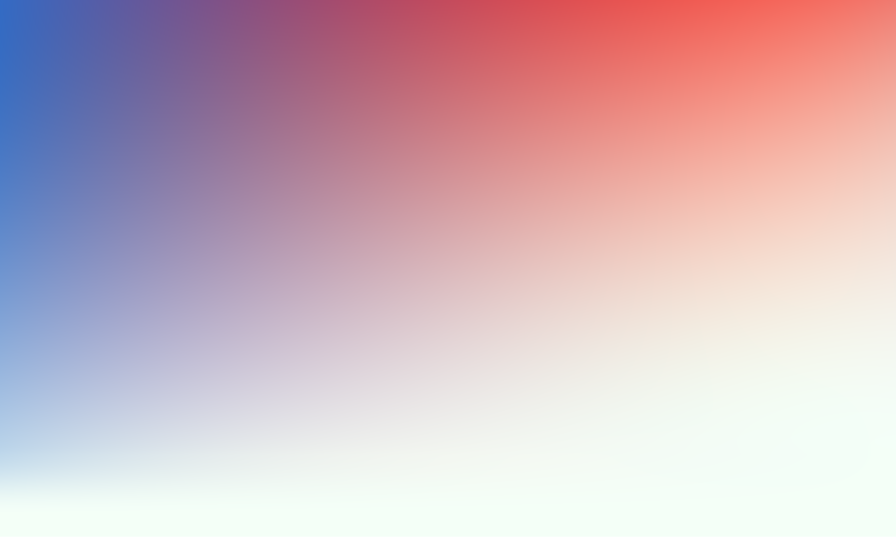
A Shadertoy shader for this background:

```glsl
// Soft mesh gradient: blue and coral light fading down into mint, above a white strip.

#define STRIP_HEIGHT 0.0417   // white strip at the bottom
#define MESH_BOTTOM  0.1875   // height of the lowest colour row
#define FADE_START   0.205    // mint begins to take over below here
#define FADE_END     0.078    // fully mint below here
#define MINT  vec3(0.957, 1.0, 0.97)
#define WHITE vec3(1.0)

// Weights of a cubic passing through four evenly spaced stops on 0..1
vec4 cubicWeights(float t) {
    float s = 3.0 * t;
    float a = s - 1.0, b = s - 2.0, c = s - 3.0;
    return vec4(-a * b * c / 6.0, s * b * c / 2.0, -s * a * c / 2.0, s * a * b / 6.0);
}

// Colour mesh: each row runs left to right, rows run top to bottom
vec3 colourMesh(vec2 uv) {
    vec4 across = cubicWeights(uv.x);
    vec4 down = cubicWeights(clamp((1.0 - uv.y) / (1.0 - MESH_BOTTOM), 0.0, 1.0));

    vec3 vivid = mat4x3(vec3(0.20, 0.42, 0.77), vec3(0.60, 0.30, 0.46),
                        vec3(0.89, 0.32, 0.32), vec3(0.94, 0.48, 0.44)) * across;
    vec3 dusty = mat4x3(vec3(0.28, 0.47, 0.77), vec3(0.67, 0.48, 0.58),
                        vec3(0.915, 0.60, 0.57), vec3(0.95, 0.77, 0.72)) * across;
    vec3 pastel = mat4x3(vec3(0.48, 0.62, 0.83), vec3(0.78, 0.70, 0.77),
                         vec3(0.93, 0.85, 0.82), vec3(0.955, 0.94, 0.91)) * across;
    vec3 pale = mat4x3(vec3(0.74, 0.84, 0.92), vec3(0.925, 0.94, 0.93),
                       vec3(0.955, 0.98, 0.955), MINT) * across;

    return mat4x3(vivid, dusty, pastel, pale) * down;
}

void mainImage(out vec4 fragColor, in vec2 fragCoord) {
    vec2 uv = fragCoord / iResolution.xy;
    float pixel = 1.0 / iResolution.y;

    // Coloured light dissolving into mint
    float mintAmount = 1.0 - smoothstep(FADE_END, FADE_START, uv.y);
    vec3 colour = mix(colourMesh(uv), MINT, mintAmount);

    // White strip with an antialiased edge
    float aboveStrip = smoothstep(-0.5 * pixel, 0.5 * pixel, uv.y - STRIP_HEIGHT);
    colour = mix(WHITE, colour, aboveStrip);

    fragColor = vec4(clamp(colour, 0.0, 1.0), 1.0);
}
```
